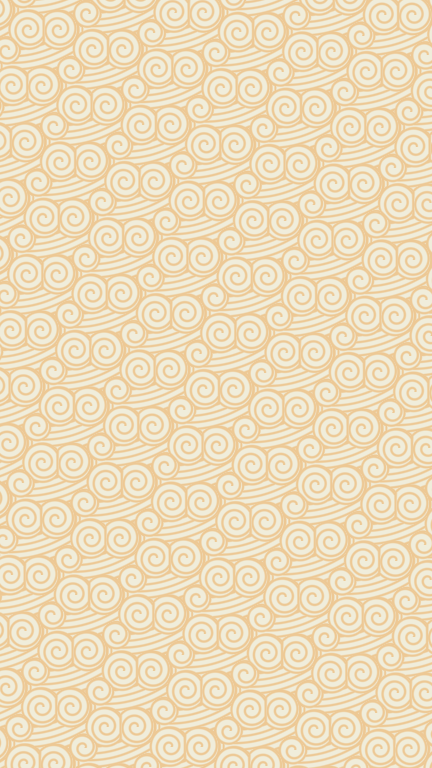
Write a Shadertoy shader that draws this pattern.

```glsl
// Cream cloud scrolls: paired spirals, a small curl and swept tails on a slanted lattice.

// Softly antialiased coverage of a signed distance
float cover(float dist, float soft) {
    return smoothstep(-0.5, 0.5, -dist / soft);
}

// Distance from the centre line of a spiral that widens anticlockwise
float spiral(vec2 p, float pitch) {
    float angle = fract(atan(p.y, p.x) / 6.28318);
    float r = length(p) / pitch;
    float turn = max(round(r - angle - 0.25), 0.0);
    return abs(r - turn - angle - 0.25) * pitch;
}

// Tail under a cloud: x is positive in its cream bands, y in its whole area
vec2 tailBands(vec2 p) {
    float slope = 0.16 + 0.007 * p.x;
    float s = (p.y + 48.0 - 0.16 * p.x - 0.0035 * p.x * p.x) / sqrt(1.0 + slope * slope);
    float band = abs(fract(s / 10.0) - 0.5) * 10.0;
    float area = min(54.0 - abs(p.x - 15.0), 19.0 - abs(s));
    return vec2(min(3.3 - band, area), area);
}

void mainImage(out vec4 fragColor, in vec2 fragCoord) {
    float px = 648.0 / iResolution.x;
    float soft = px + 1.3;
    vec2 p = fragCoord * px - vec2(306.0, 568.0);

    // Slanted lattice of clouds
    mat2 lattice = mat2(96.5, -29.4, 24.6, 84.4);
    vec2 cell = round(inverse(lattice) * (p - vec2(10.0, -10.0)));

    float nearest = 1e3, second = 1e3, pitch = 11.2;
    vec2 local = vec2(0.0), tails = vec2(-1e3);
    for (int j = -1; j <= 1; j++)
    for (int i = -1; i <= 1; i++) {
        vec2 q = p - lattice * (cell + vec2(i, j));
        tails = max(tails, tailBands(q));

        // Two large scrolls, then the small curl at lower left
        for (int k = 0; k < 3; k++) {
            bool small = k == 2;
            vec2 c = q - (small ? vec2(-33.0, -31.0) : vec2(45.0 * float(k), 0.0));
            float d = length(c) - (small ? 21.5 : 30.5);
            if (d < nearest) {
                second = nearest;
                nearest = d;
                local = c;
                pitch = small ? 12.0 : 11.2;
            } else {
                second = min(second, d);
            }
        }
    }

    // Cream discs, cut by their rims, their neighbours and the spiral line
    float rim = max(nearest + 3.4, 1.7 - 0.5 * (second - nearest));
    float disc = cover(max(rim, 1.8 - spiral(local, pitch)), soft);

    // Tail bands, and plain cream in the leftover gaps
    float tail = cover(max(-tails.x, -nearest), soft);
    float gap = cover(max(1.0 - nearest, tails.y + 3.0), soft);

    vec3 ochre = vec3(0.93, 0.785, 0.58);
    vec3 cream = vec3(0.94, 0.93, 0.86);
    fragColor = vec4(mix(ochre, cream, max(disc, max(tail, gap))), 1.0);
}
```
